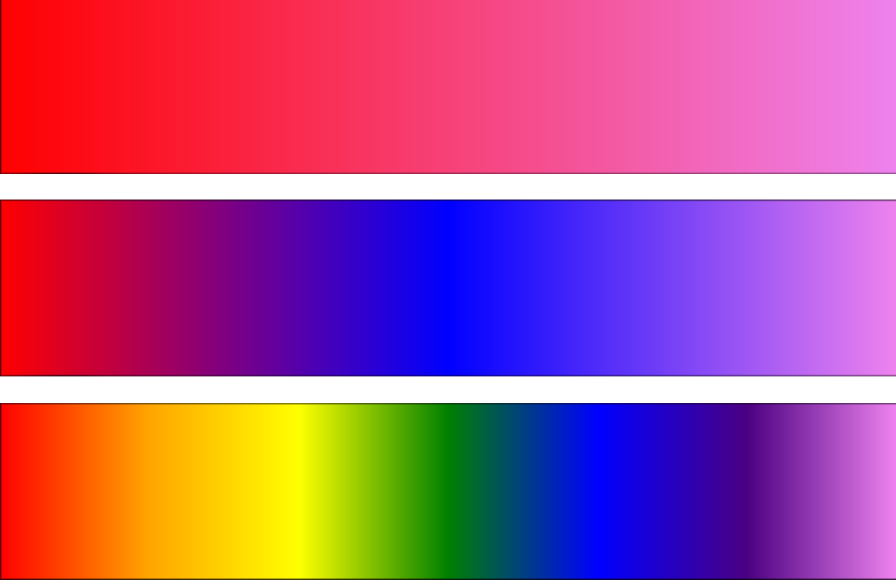
A WebGL 2 fragment shader for this background:

```glsl
#version 300 es
precision highp float;
// Three horizontal colour ramps stacked on white: red to violet, red to violet
// through blue, and a seven-stop rainbow. Each ramp is piecewise linear, and
// each band is a soft-edged box with a thin dark rim of uneven strength.

uniform vec2 u_resolution;
out vec4 outColor;

const vec3 PAPER  = vec3(1.0);
const vec3 RIM    = vec3(0.03, 0.01, 0.05);
const vec3 RED    = vec3(1.0, 0.0, 0.0);
const vec3 ORANGE = vec3(1.0, 0.647, 0.0);
const vec3 YELLOW = vec3(1.0, 1.0, 0.0);
const vec3 GREEN  = vec3(0.0, 0.502, 0.0);
const vec3 BLUE   = vec3(0.0, 0.0, 1.0);
const vec3 INDIGO = vec3(0.294, 0.0, 0.51);
const vec3 VIOLET = vec3(0.933, 0.51, 0.933);

// Lower and upper edge of each band, as shares of the canvas height
const vec2 TOP_SPAN    = vec2(0.7, 1.02);
const vec2 MIDDLE_SPAN = vec2(0.351, 0.656);
const vec2 BOTTOM_SPAN = vec2(0.0, 0.305);

// Rim darkness on the lower and upper edge of each band
const vec2 TOP_RIM    = vec2(0.4, 0.0);
const vec2 MIDDLE_RIM = vec2(0.55, 0.65);
const vec2 BOTTOM_RIM = vec2(0.85, 0.55);
const float LEFT_RIM  = 0.75;
const float RIM_WIDTH = 0.0035;

// Position along a ramp segment, from 0 to 1
float segment(float x, float index, float count) {
    return clamp(x * count - index, 0.0, 1.0);
}

vec3 blueRamp(float x) {
    vec3 color = mix(RED, BLUE, segment(x, 0.0, 2.0));
    return mix(color, VIOLET, segment(x, 1.0, 2.0));
}

vec3 rainbowRamp(float x) {
    vec3 stops[7] = vec3[7](RED, ORANGE, YELLOW, GREEN, BLUE, INDIGO, VIOLET);
    vec3 color = stops[0];
    for (int i = 1; i < 7; i++) {
        color = mix(color, stops[i], segment(x, float(i - 1), 6.0));
    }
    return color;
}

// Lays one rimmed band over the colour beneath it
vec3 addBand(vec3 below, vec3 fill, vec2 uv, vec2 span, vec2 rim, float pixel) {
    float fromLower = uv.y - span.x;
    float fromUpper = span.y - uv.y;
    float inside = min(fromLower, fromUpper);
    float soft = max(pixel, 0.5 * RIM_WIDTH);
    float cover = smoothstep(-0.5 * soft, 0.5 * soft, inside);

    vec2 nearEdge = 1.0 - smoothstep(vec2(0.0), vec2(RIM_WIDTH + 0.5 * pixel),
                                     vec2(fromLower, fromUpper));
    float fromLeft = uv.x * u_resolution.x / u_resolution.y;
    float leftEdge = 1.0 - smoothstep(0.0, RIM_WIDTH + 0.5 * pixel, fromLeft);
    float dark = max(max(nearEdge.x * rim.x, nearEdge.y * rim.y), leftEdge * LEFT_RIM);
    return mix(below, mix(fill, RIM, dark), cover);
}

void main() {
    vec2 uv = gl_FragCoord.xy / u_resolution;
    float pixel = 1.0 / u_resolution.y;

    // Lower rims are a little heavier near the left
    float heavy = 0.35 * exp(-pow((uv.x - 0.07) / 0.05, 2.0));
    vec2 extra = vec2(heavy, 0.0);

    vec3 color = PAPER;
    color = addBand(color, mix(RED, VIOLET, uv.x), uv, TOP_SPAN, TOP_RIM + extra, pixel);
    color = addBand(color, blueRamp(uv.x), uv, MIDDLE_SPAN, MIDDLE_RIM + extra, pixel);
    color = addBand(color, rainbowRamp(uv.x), uv, BOTTOM_SPAN, BOTTOM_RIM, pixel);
    outColor = vec4(color, 1.0);
}
```
